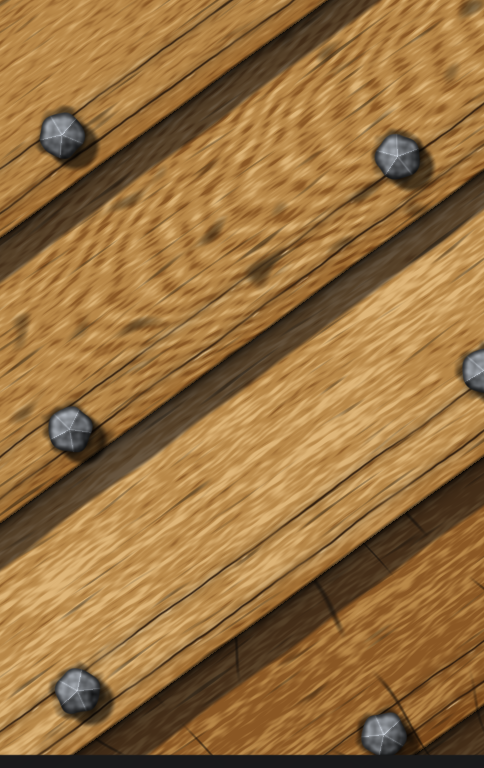
A WebGL 1 fragment shader for this texture:

```glsl
precision highp float;
// Overlapping diagonal oak boards with cracks, cast shadows and faceted iron studs.
uniform vec2 u_resolution;

vec2 gradient(vec2 cell) {
  float a = 6.2832 * fract(sin(dot(cell, vec2(127.1, 311.7))) * 43758.55);
  return vec2(cos(a), sin(a));
}

// Gradient noise, roughly -0.7 to 0.7
float noise(vec2 p) {
  vec2 i = floor(p), f = fract(p);
  vec2 w = f * f * f * (f * (f * 6.0 - 15.0) + 10.0);
  vec2 r = vec2(1.0, 0.0);
  return mix(
    mix(dot(gradient(i), f), dot(gradient(i + r), f - r), w.x),
    mix(dot(gradient(i + r.yx), f - r.yx), dot(gradient(i + 1.0), f - 1.0), w.x), w.y);
}

// Smooth-edged coverage of a shape from its signed distance
float cover(float d, float soft) {
  return 1.0 - smoothstep(-soft, soft, d);
}

// Wood colour; g runs along and across the grain
vec3 wood(vec2 p, vec2 g, float row) {
  float pale = 1.0 - min(abs(row + 1.0), 1.0);
  float arched = 1.0 - min(abs(row + 2.0), 1.0);
  float aged = step(-0.5, row);
  vec2 s = g + row * vec2(3.7, 1.9);
  s.y += 0.006 * noise(s * vec2(4.0, 9.0));

  float streak = noise(s * vec2(5.0, 85.0)) + 0.8 * noise(s * vec2(13.0, 190.0));
  float fiber = noise(s * vec2(45.0, 260.0));
  float blotch = noise(s * vec2(5.0, 12.0));
  float tone = 0.48 + 0.2 * pale + 0.08 * blotch + 0.45 * fiber
             + streak * mix(0.36, 0.55, pale) - 0.3 * aged;

  // Nested growth arches opening along the board
  float bow = g.y + 0.405;
  float ring = sin(125.0 * (g.x - 17.0 * bow * bow) + 5.0 * noise(g * vec2(7.0, 18.0)));
  tone += arched * 0.19 * ring * smoothstep(0.25, 0.5, g.x);

  vec3 c = mix(vec3(0.54, 0.34, 0.14), vec3(0.72, 0.53, 0.28), smoothstep(0.0, 0.5, tone));
  c = mix(c, vec3(0.87, 0.71, 0.47), smoothstep(0.48, 1.05, tone));
  c *= 1.0 - 0.45 * smoothstep(0.28, 0.55, noise(s * vec2(14.0, 28.0))) * arched;
  c *= 1.0 - 0.4 * smoothstep(0.3, 0.6, noise(s * vec2(9.0, 130.0)));

  // Curved checks across the aged board
  float check = abs(fract(8.0 * (p.x + 0.7 * p.y) + 0.9 * noise(p * 5.0)) - 0.5);
  c *= 1.0 - 0.5 * aged * cover(check - 0.018, 0.018) * smoothstep(-0.15, 0.15, noise(p * 8.0 + 4.0));
  return c;
}

// Dark split following the grain, with a broken bright lip below it
vec3 split(vec3 c, vec2 g, float d, float width, float px) {
  d += 0.003 * noise(g * vec2(12.0, 3.0)) + 0.0008 * noise(g * vec2(70.0, 3.0));
  float open = smoothstep(-0.35, 0.15, noise(g * vec2(8.0, 4.0)));
  c *= 1.0 - 0.22 * exp(-abs(d) * 180.0);
  c = mix(c, vec3(0.17, 0.1, 0.05), (0.4 + 0.5 * open) * cover(abs(d) - width, px));
  float glint = smoothstep(0.2, 0.5, noise(g * vec2(42.0, 5.0)));
  return mix(c, vec3(0.95, 0.87, 0.72), 0.75 * glint * cover(abs(d - 0.003) - 0.0007, px));
}

vec3 stud(vec3 c, vec2 q, float seed, float px) {
  float angle = atan(q.y, q.x) + seed;
  float radius = 0.029 + 0.0012 * sin(angle * 5.0) + 0.003 * noise(q * 45.0 + seed * 7.0);
  float d = length(q) - radius;

  // Stain, then a shadow thrown down to the right
  c *= 1.0 - 0.55 * cover(d - 0.004 - 0.008 * noise(q * 60.0 + seed), 0.006);
  c *= 1.0 - 0.6 * cover(length(q - vec2(0.017, -0.014)) - 0.03, 0.005);

  // Five hammered facets lit from the upper left
  float facet = (floor(angle * 0.7958) + 0.5) * 1.2566 - seed;
  float light = 0.4 + 0.17 * cos(facet - 2.3) + 0.13 * noise(q * 130.0) + 0.16 * noise(q * 55.0 + seed);
  float ridge = abs(fract(angle * 0.7958 + 0.5) - 0.5) * length(q);
  light += 0.14 * cover(ridge - 0.0007, 0.0012) + 0.12 * exp(-length(q) * 160.0);
  light *= 1.0 - 0.6 * smoothstep(-0.008, 0.0, d);
  return mix(c, light * vec3(0.98, 1.01, 1.05), cover(d, px));
}

void main() {
  vec2 p = gl_FragCoord.xy / u_resolution.y;
  float px = 1.0 / u_resolution.y;

  // Board axes: x along the grain, y across it toward the lower right
  vec2 g = vec2(dot(p, vec2(0.808, 0.589)), dot(p, vec2(0.589, -0.808)));
  float k = (g.y - 0.043) / 0.3 + 0.127 * smoothstep(0.05, 0.3, g.y);
  k += 0.006 * noise(vec2(g.x * 6.0, floor(k + 0.5) * 5.0));
  float row = floor(k);
  float t = fract(k);
  vec3 color = wood(p, g, row);

  // Splits and the worn lower lip
  color = split(color, g + row, (t - 0.75 - 0.02 * sin(row * 2.0)) * 0.3, 0.0011, px);
  color = split(color, g + row * 2.3, (t - 0.91) * 0.3, 0.0012, px);
  color *= mix(vec3(1.0), vec3(0.87, 0.8, 0.68), smoothstep(0.86, 1.0, t));

  // Shadow of the board above, deepest in the joint
  float reach = 0.15 + 0.035 * step(-0.5, row) - 0.03 * (g.x - 0.5);
  float shade = cover(t - reach - 0.012 * noise(g * vec2(9.0, 4.0)), 0.012);
  color = mix(color, color * vec3(0.42, 0.42, 0.46) + vec3(0.04, 0.035, 0.03), shade);
  color *= 1.0 - 0.75 * exp(-t * 38.0);
  color *= 1.0 - 0.6 * smoothstep(0.985, 1.0, t);

  // Two columns of studs
  for (int n = 0; n < 3; n++) {
    float i = float(n);
    vec2 left = vec2(0.081 + 0.01 * i, 0.824 - 0.405 * i + 0.0215 * i * i);
    vec2 right = vec2(0.518 + 0.233 * i - 0.121 * i * i, 0.796 - 0.1815 * i - 0.0975 * i * i);
    color = stud(color, p - left, 0.4 + i, px);
    color = stud(color, p - right, 0.9 + i * 1.7, px);
  }

  // Dark sill along the bottom
  color = mix(color, vec3(0.1, 0.1, 0.105), cover(p.y - 0.017, px));
  gl_FragColor = vec4(clamp(color, 0.0, 1.0), 1.0);
}
```
